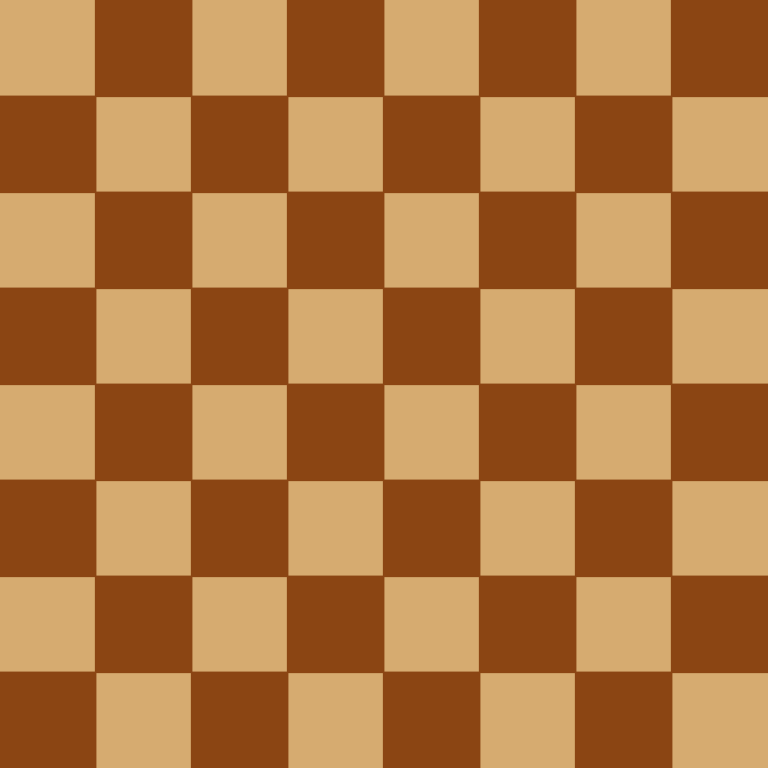
Reproduce this pattern procedurally as a Shadertoy shader.

```glsl
// Wooden checkerboard of eight by eight squares with fine dark seams between them.
#define SQUARES 8.0
#define DARK_WOOD vec3(0.545, 0.271, 0.075)
#define LIGHT_WOOD vec3(0.839, 0.671, 0.439)
// Seam overlap on each light square, in squares
#define SEAM_LOW 0.0044
#define SEAM_HIGH 0.0119

// Smoothed coverage of a square inset by the seams; the outer rim has none
vec2 axisCoverage(vec2 local, vec2 cell, float pixel) {
    vec2 low = SEAM_LOW * step(0.5, cell);
    vec2 high = 1.0 - SEAM_HIGH * step(cell, vec2(SQUARES - 1.5));
    vec2 enter = clamp((local - low) / pixel + 0.5, 0.0, 1.0);
    vec2 leave = clamp((high - local) / pixel + 0.5, 0.0, 1.0);
    return enter * leave;
}

void mainImage(out vec4 fragColor, in vec2 fragCoord) {
    vec2 board = fragCoord / iResolution.xy * SQUARES;
    vec2 cell = floor(board);
    float pixel = SQUARES / min(iResolution.x, iResolution.y);

    // Alternating squares, dark at the lower left
    float isLight = mod(cell.x + cell.y, 2.0);
    vec2 coverage = axisCoverage(fract(board), cell, pixel);

    vec3 color = mix(DARK_WOOD, LIGHT_WOOD, isLight * coverage.x * coverage.y);
    fragColor = vec4(color, 1.0);
}
```
